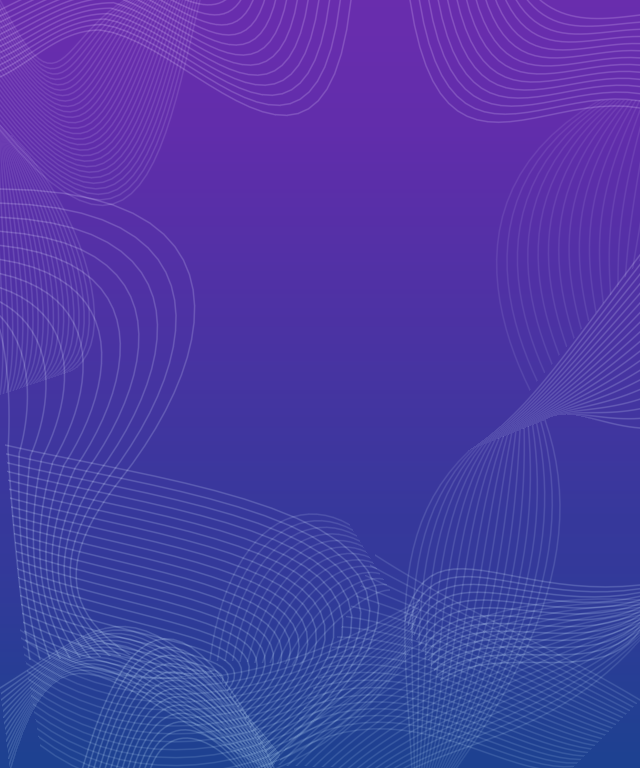
Write a Shadertoy shader that draws this background.

```glsl
const vec2 PAGE = vec2(6.4, 7.68);
const vec3 SKY_LOW = vec3(0.10, 0.26, 0.56);
const vec3 SKY_MID = vec3(0.215, 0.22, 0.61);
const vec3 SKY_HIGH = vec3(0.38, 0.175, 0.67);
const vec3 SKY_TOP = vec3(0.41, 0.175, 0.68);
const vec3 LINE_LOW = vec3(0.56, 0.70, 0.86);
const vec3 LINE_HIGH = vec3(0.76, 0.62, 0.90);
const float BOLD = 0.32;
const float FAINT = 0.22;
const float LINE_REACH = 0.008;
const int STEPS = 22;

float cross2(vec2 a, vec2 b) { return a.x * b.y - a.y * b.x; }

vec2 bezier(mat4x2 c, float t) {
    float s = 1.0 - t;
    return c * vec4(s * s * s, 3.0 * s * s * t, 3.0 * s * t * t, t * t * t);
}

// Lines inside one quad, found by inverting its bilinear map
float cellInk(vec2 p, vec2 a, vec2 b, vec2 c, vec2 d, float gaps) {
    vec2 e = b - a, f = d - a, g = a - b + c - d, h = p - a;
    float k2 = cross2(g, f);
    float k1 = cross2(e, f) + cross2(h, g);
    float k0 = cross2(h, e);
    float disc = k1 * k1 - 4.0 * k0 * k2;
    if (disc < 0.0) return 0.0;
    float q = -0.5 * (k1 + (k1 < 0.0 ? -1.0 : 1.0) * sqrt(disc));
    vec2 roots = vec2(abs(k2) > 1e-9 ? q / k2 : -9.0, abs(q) > 1e-9 ? k0 / q : -9.0);
    float pixel = PAGE.y / iResolution.y;
    float ink = 0.0;
    for (int i = 0; i < 2; i++) {
        float v = roots[i];
        vec2 along = e + g * v;
        float u = dot(h - f * v, along) / max(dot(along, along), 1e-9);
        if (abs(u - 0.5) < 0.51 && abs(v - 0.5) < 0.5 + 0.5 / gaps) {
            float spacing = abs(cross2(f + g * u, along)) / max(length(along), 1e-5) / gaps;
            float dist = abs(fract(v * gaps + 0.5) - 0.5) * spacing;
            float line = 1.0 - smoothstep(0.0, LINE_REACH + 0.7 * pixel, dist);
            ink = max(ink, line * mix(0.6, 1.0, smoothstep(0.0, 0.05, spacing)));
        }
    }
    return ink;
}

// A family of lines blended from one curve to another
float ribbon(vec2 p, mat4x2 first, mat4x2 last, float gaps) {
    vec2 lo = min(first[0], last[0]), hi = max(first[0], last[0]);
    for (int i = 1; i < 4; i++) {
        lo = min(lo, min(first[i], last[i]));
        hi = max(hi, max(first[i], last[i]));
    }
    if (any(lessThan(p, lo - 0.2)) || any(greaterThan(p, hi + 0.2))) return 0.0;
    float ink = 0.0;
    vec2 a = first[0], d = last[0];
    for (int i = 1; i <= STEPS; i++) {
        float t = float(i) / float(STEPS);
        vec2 b = bezier(first, t), c = bezier(last, t);
        ink = max(ink, cellInk(p, a, b, c, d, gaps));
        a = b;
        d = c;
    }
    return ink;
}

void mainImage(out vec4 fragColor, in vec2 fragCoord) {
    vec2 uv = fragCoord / iResolution.xy;
    vec2 p = vec2(uv.x, 1.0 - uv.y) * PAGE; // y runs down the page

    // Backdrop
    vec3 color = mix(SKY_LOW, SKY_MID, smoothstep(-0.1, 0.36, uv.y));
    color = mix(color, SKY_HIGH, clamp((uv.y - 0.33) / 0.5, 0.0, 1.0));
    color = mix(color, SKY_TOP, smoothstep(0.8, 1.0, uv.y));

    // Upper left waves and loop
    float bold = ribbon(p, mat4x2(1.0,.3, 1.9,.4, 3.25,2.35, 3.51,0), mat4x2(1.3,-.3, 1.8,0, 2.15,.2, 2.35,-.1), 11.0);
    bold += ribbon(p, mat4x2(0,.77, .35,.6, .6,.3, 1.0,.3), mat4x2(0,.1, .4,-.1, .8,-.3, 1.3,-.3), 11.0);
    float faint = ribbon(p, mat4x2(2.0,0, 1.65,1.5, 1.4,3.0, 0,1.3), mat4x2(1.25,0, .6,.4, .6,1.2, 0,0), 26.0);
    faint += ribbon(p, mat4x2(0,1.25, .85,2.0, 1.3,3.6, .6,3.75), mat4x2(0,1.3, -.1,2.0, .1,3.3, 0,3.95), 18.0);

    // Left arcs
    bold += ribbon(p, mat4x2(0,1.89, 2.6,1.9, 2.15,3.6, 1.2,4.8), mat4x2(0,3.3, .1,3.7, .1,4.2, .08,4.5), 10.0);
    bold += ribbon(p, mat4x2(1.2,4.8, .6,5.55, .6,6.1, 1.3,6.55), mat4x2(.08,4.5, .12,5.2, .2,6.0, .3,6.6), 10.0);

    // Lower left sweep and humps
    bold += ribbon(p, mat4x2(.05,4.45, 2.0,4.9, 5.6,5.2, 2.7,7.6), mat4x2(.25,6.4, 1.2,6.9, 1.8,6.8, 2.15,6.7), 22.0);
    faint += ribbon(p, mat4x2(.2,6.3, 1.5,7.2, 3.0,6.7, 4.2,6.0), mat4x2(.4,7.45, 1.5,8.3, 3.3,7.9, 4.1,6.5), 14.0);
    bold += ribbon(p, mat4x2(0,6.88, 1.1,6.2, 1.3,5.7, 2.8,7.55), mat4x2(.1,7.7, .6,6.0, 1.1,6.9, 2.7,7.7), 14.0);
    bold += ribbon(p, mat4x2(.82,7.7, 1.3,6.0, 1.9,5.9, 2.75,7.7), mat4x2(1.5,7.7, 1.65,7.25, 2.05,7.3, 2.4,7.7), 12.0);
    faint += ribbon(p, mat4x2(2.1,6.6, 2.25,5.4, 2.9,4.9, 3.5,5.25), mat4x2(3.0,6.65, 3.3,6.2, 3.7,5.9, 3.9,5.9), 12.0);

    // Upper right waves
    bold += ribbon(p, mat4x2(4.1,0, 4.4,2.0, 5.4,.9, 6.4,1.08), mat4x2(5.3,-.1, 5.6,.25, 6.0,.2, 6.4,.15), 13.0);
    faint += 0.7 * ribbon(p, mat4x2(6.0,1.0, 4.6,1.8, 4.9,3.1, 5.3,3.9), mat4x2(6.6,1.0, 6.6,2.0, 6.5,2.2, 6.4,2.6), 15.0);

    // Right twist and its fan
    bold += ribbon(p, mat4x2(6.4,2.55, 5.6,3.6, 5.3,4.1, 4.7,4.5), mat4x2(6.4,4.28, 6.0,4.25, 5.7,4.05, 5.45,4.2), 18.0);
    faint += ribbon(p, mat4x2(4.7,4.5, 3.85,5.3, 4.05,6.4, 4.12,7.7), mat4x2(5.45,4.2, 5.8,5.2, 5.55,6.3, 4.55,7.7), 18.0);

    // Lower right bands
    bold += ribbon(p, mat4x2(4.05,6.2, 4.3,5.2, 5.1,6.0, 6.4,5.85), mat4x2(4.4,6.8, 5.0,6.4, 6.0,6.9, 6.4,6.3), 12.0);
    faint += ribbon(p, mat4x2(2.7,7.65, 3.8,6.5, 4.8,5.9, 6.4,6.0), mat4x2(4.1,7.7, 4.7,7.4, 5.6,7.3, 6.4,6.4), 16.0);
    faint += ribbon(p, mat4x2(3.75,5.55, 4.6,6.1, 5.4,6.4, 6.4,7.0), mat4x2(2.8,7.6, 4.0,6.8, 5.0,7.8, 5.7,7.7), 20.0);

    float ink = min(BOLD * bold + FAINT * faint, 0.6);
    color = mix(color, mix(LINE_LOW, LINE_HIGH, uv.y), ink);
    fragColor = vec4(color, 1.0);
}
```
